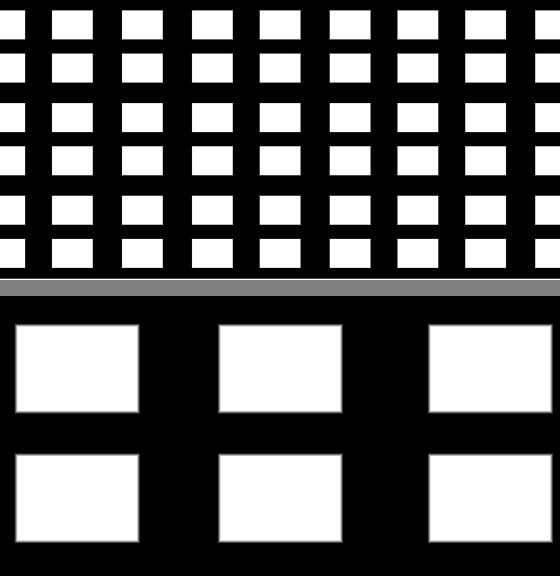
Top: the whole. Bottom: its middle third, enlarged.
Reproduce this pattern procedurally as a Shadertoy shader.

```glsl
// A black wall of white windows: nine uneven columns crossed by three pairs of rows.
// Column gaps are narrow or wide by bit parity; rows fold around each pair's centre.
// Rectangle distances give soft, faintly cool edges; a thin white sill runs below.

const vec3 BLACK = vec3(0.0);
const vec3 WHITE = vec3(1.0);
const vec3 EDGE_TINT = vec3(-0.01, 0.0, 0.02);

const int COLUMNS = 9;
const float FIRST_COLUMN = 0.0167;
const float NARROW_GAP = 0.2419;
const float WIDE_GAP = 0.25;

const float FIRST_PAIR = 0.172;
const float PAIR_PERIOD = 0.331;
const float LAST_PAIR = 2.0;
const float ROW_OFFSET = 0.0771;

const vec2 WINDOW_HALF = vec2(0.0729, 0.0518);
const float SILL_HEIGHT = 0.0045;
const float SOFTNESS = 0.004;

// 1 when the index has an odd number of set bits, else 0
float bitParity(int n) {
    n ^= n >> 2;
    n ^= n >> 1;
    return float(n & 1);
}

// Horizontal distance to the nearest column centre
float columnDistance(float x, float first, float narrow, float wide) {
    float centre = first;
    float nearest = abs(x - centre);
    for (int i = 0; i < COLUMNS - 1; i++) {
        centre += mix(narrow, wide, bitParity(i));
        nearest = min(nearest, abs(x - centre));
    }
    return nearest;
}

// Vertical distance to the nearest row centre, with rows grouped in pairs
float rowDistance(float y, float first, float period, float offset) {
    float pair = clamp(round((y - first) / period), 0.0, LAST_PAIR);
    float fromPair = abs(y - first - pair * period);
    return abs(fromPair - offset);
}

// Signed distance to a sharp rectangle, negative inside
float rectangleDistance(vec2 offset, vec2 halfSize) {
    vec2 d = abs(offset) - halfSize;
    return max(d.x, d.y);
}

// Coverage of a shape from its signed distance
float coverage(float d, float softness) {
    return clamp(0.5 - d / softness, 0.0, 1.0);
}

void mainImage(out vec4 fragColor, in vec2 fragCoord) {
    vec2 p = fragCoord / iResolution.y;
    float softness = max(SOFTNESS, 1.0 / iResolution.y);

    // Windows and bottom sill
    vec2 offset = vec2(
        columnDistance(p.x, FIRST_COLUMN, NARROW_GAP, WIDE_GAP),
        rowDistance(p.y, FIRST_PAIR, PAIR_PERIOD, ROW_OFFSET));
    float window = rectangleDistance(offset, WINDOW_HALF);
    float sill = p.y - SILL_HEIGHT;
    float light = coverage(min(window, sill), softness);

    // Cool tint only where light and dark blend
    float fringe = 4.0 * light * (1.0 - light);
    vec3 colour = mix(BLACK, WHITE, light) + EDGE_TINT * fringe;
    fragColor = vec4(colour, 1.0);
}
```
